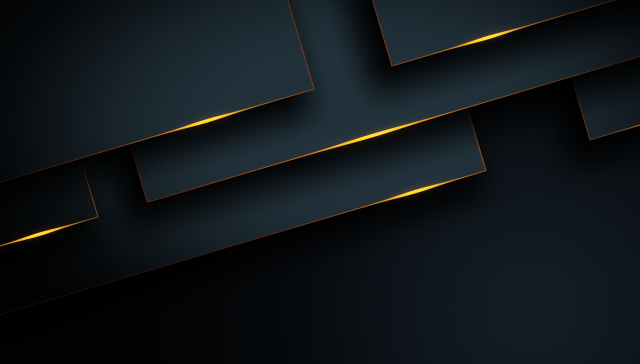
Reproduce this background procedurally as a WebGL 1 fragment shader.

```glsl
precision highp float;
// Tilted dark plates in three stacked rows, with soft shadows and golden lit edges.

uniform vec2 u_resolution;

#define TILT 0.288
#define PLATE_COLOR vec3(0.132, 0.192, 0.230)
#define FLOOR_COLOR vec3(0.072, 0.108, 0.138)
#define BLACK_COLOR vec3(0.004, 0.007, 0.011)
#define RED_EDGE vec3(0.34, 0.09, 0.08)
#define AMBER_EDGE vec3(0.74, 0.40, 0.08)
#define GOLD_EDGE vec3(1.0, 0.80, 0.16)
#define EDGE_WIDTH 0.0014
#define SHADOW_SHIFT 0.045
#define SHADOW_DEPTH 0.94

// Signed distance to the quadrant q.x > 0, q.y > 0 (negative inside).
float quadrantDistance(vec2 q) {
  return length(max(-q, 0.0)) - max(min(q.x, q.y), 0.0);
}

// Paints one plate; side is -1 when it runs left of its corner, +1 when right.
// streak holds the position and half length of the highlight on the lower edge.
void paintPlate(inout vec3 color, vec2 p, vec2 corner, float side, vec2 streak, float light) {
  float pixel = 1.0 / u_resolution.y;
  vec2 q = (p - corner) * vec2(side, 1.0);
  float dist = quadrantDistance(q);

  // Shadow thrown to the lower left
  float shadow = smoothstep(-0.10, 0.05, q.x + side * SHADOW_SHIFT)
               * smoothstep(-0.14, 0.015, q.y);
  color *= 1.0 - SHADOW_DEPTH * shadow;

  // Surface
  float inside = clamp(0.5 - dist / pixel, 0.0, 1.0);
  color = mix(color, mix(BLACK_COLOR, PLATE_COLOR, light), inside);

  // Edge line, hotter and thicker near the streak
  float along = length(p - vec2(streak.x, corner.y));
  float hot = exp(-pow(along / streak.y, 2.0));
  float warm = exp(-pow(along / (streak.y * 3.2), 2.0));
  float width = EDGE_WIDTH + 0.0032 * hot * hot;
  float line = clamp((width - abs(dist)) / pixel + 0.5, 0.0, 1.0);
  vec3 edge = mix(mix(RED_EDGE, AMBER_EDGE, warm), GOLD_EDGE, hot);
  color = mix(color, edge, line * mix(0.3, 0.95, max(light, warm)));

  // Halo around the streak
  color += AMBER_EDGE * 0.35 * hot * hot * exp(-abs(dist) / 0.008);
}

// Paints the two plates of a row, parted by a gap along the tilted axis.
void paintRow(inout vec3 color, vec2 p, float bottom, vec2 gap,
              vec2 leftStreak, vec2 rightStreak, float light) {
  paintPlate(color, p, vec2(gap.x, bottom), -1.0, leftStreak, light);
  paintPlate(color, p, vec2(gap.y, bottom), 1.0, rightStreak, light);
}

void main() {
  vec2 p = gl_FragCoord.xy / u_resolution.y;
  float c = cos(TILT);
  float s = sin(TILT);
  vec2 tilted = vec2(c * p.x + s * p.y, c * p.y - s * p.x);

  // Broad light over the plates and a dim pool on the floor
  vec2 spot = (p - vec2(0.98, 0.66)) / vec2(0.85, 0.48);
  float light = exp(-pow(dot(spot, spot), 2.0));
  vec2 pool = (p - vec2(1.46, 0.155)) / vec2(0.62, 0.60);
  vec3 color = mix(BLACK_COLOR, FLOOR_COLOR, exp(-dot(pool, pool)));

  // Rows from the lowest layer to the highest
  paintRow(color, tilted, 0.130, vec2(1.431, 1.729),
           vec2(1.232, 0.105), vec2(1.98, 0.09), light);
  paintRow(color, tilted, 0.311, vec2(0.373, 0.514),
           vec2(0.205, 0.09), vec2(1.164, 0.17), light);
  paintRow(color, tilted, 0.479, vec2(1.042, 1.265),
           vec2(0.735, 0.11), vec2(1.541, 0.10), light);

  gl_FragColor = vec4(color, 1.0);
}
```
